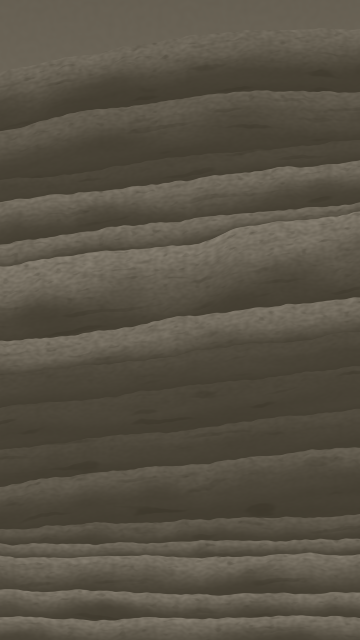
A WebGL 2 fragment shader for this texture:

```glsl
#version 300 es
precision highp float;

uniform vec2 u_resolution;
out vec4 fragColor;

const int LAYERS = 16;

// Per stratum: height at the centre, brightness of the lip, depth of the lip
const vec3 STRATA[LAYERS] = vec3[LAYERS](
    vec3(0.943, 0.78, 0.042), vec3(0.846, 0.58, 0.042),
    vec3(0.753, 0.16, 0.026), vec3(0.718, 0.90, 0.036),
    vec3(0.654, 0.92, 0.034), vec3(0.628, 1.06, 0.070),
    vec3(0.502, 0.94, 0.050), vec3(0.447, 0.22, 0.028),
    vec3(0.395, 0.17, 0.026), vec3(0.330, 0.24, 0.030),
    vec3(0.273, 0.56, 0.032), vec3(0.187, 0.52, 0.022),
    vec3(0.153, 0.86, 0.019), vec3(0.130, 0.98, 0.034),
    vec3(0.074, 0.98, 0.023), vec3(0.034, 0.98, 0.025));

vec2 hashGradient(vec2 cell) {
    vec3 q = fract(cell.xyx * vec3(0.1031, 0.1030, 0.0973));
    q += dot(q, q.yzx + 33.33);
    float angle = 6.2832 * fract((q.x + q.y) * q.z);
    return vec2(cos(angle), sin(angle));
}

float gradientNoise(vec2 p) {
    vec2 cell = floor(p);
    vec2 f = p - cell;
    vec2 w = f * f * f * (f * (f * 6.0 - 15.0) + 10.0);
    vec2 e = vec2(1.0, 0.0);
    float a = dot(hashGradient(cell), f);
    float b = dot(hashGradient(cell + e.xy), f - e.xy);
    float c = dot(hashGradient(cell + e.yx), f - e.yx);
    float d = dot(hashGradient(cell + e.xx), f - e.xx);
    return mix(mix(a, b, w.x), mix(c, d, w.x), w.y);
}

// Height of the upper edge: tilt, arch, a shoulder on thick lips, and wobble
float edgeHeight(vec3 stratum, float u, float x, float seed) {
    float h = stratum.x;
    float tilt = 0.065 * smoothstep(0.12, 0.30, h) * (u - 0.5);
    float arch = 0.10 * smoothstep(0.72, 0.90, h) * (u - 0.5) * (u - 0.5);
    float shoulderAt = 0.42 + 1.6 * (h - 0.5);
    float shoulder = smoothstep(-0.09, 0.09, u - shoulderAt) - 0.5;
    float rise = 0.6 * max(stratum.z - 0.038, 0.0) * shoulder;
    float wobble = 0.010 * gradientNoise(vec2(x * 5.0, seed * 7.3))
                 + 0.004 * gradientNoise(vec2(x * 24.0, seed * 3.7))
                 + 0.002 * gradientNoise(vec2(x * 75.0, seed * 5.9));
    return h + tilt - arch + rise + wobble;
}

// Tone of a stratum at depth d under its edge
float stratumTone(vec3 stratum, float x, float d, float seed) {
    vec2 q = vec2(x, d + seed * 1.37);
    float uneven = 1.0 + 0.6 * gradientNoise(q * vec2(9.0, 14.0));
    float glow = exp(-pow(d / (stratum.z * uneven), 2.2));
    float body = 0.13 * exp(-d / 0.06) - 0.01;
    float streaks = 0.09 * gradientNoise(q * vec2(4.0, 45.0));
    float crack = smoothstep(0.28, 0.45, gradientNoise(q * vec2(11.0, 75.0)));
    float grain = 0.26 * gradientNoise(q * vec2(110.0, 210.0))
                + 0.17 * gradientNoise(q * vec2(40.0, 110.0));
    float pits = smoothstep(0.25, 0.5, gradientNoise(q * vec2(60.0, 150.0)));
    float lit = glow * stratum.y;
    float rim = 0.10 * stratum.y * exp(-d / 0.004);
    return mix(body, stratum.y, glow) + streaks + rim
         + grain * (0.10 + lit) - 0.12 * crack - 0.22 * pits * lit;
}

void main() {
    vec2 p = gl_FragCoord.xy / u_resolution.y;
    float u = gl_FragCoord.x / u_resolution.x;
    float softness = max(0.0010, 0.6 / u_resolution.y);

    // Hazy backdrop
    float tone = 0.66 + 0.9 * (1.0 - p.y) + 0.04 * gradientNoise(p * 90.0);

    // Strata from back to front, each shading the one behind it
    for (int i = 0; i < LAYERS; i++) {
        vec3 stratum = STRATA[i];
        float seed = float(i) + 1.0;
        float d = edgeHeight(stratum, u, p.x, seed) - p.y;
        float contact = i > 0 ? 0.60 * exp(min(d, 0.0) / 0.008) : 0.0;
        float surface = stratumTone(stratum, p.x, max(d, 0.0), seed);
        float cover = smoothstep(-softness, softness, d);
        float behind = mix(tone, -0.06, contact);
        tone = mix(behind, surface, cover);
    }

    vec3 shadeColor = vec3(0.270, 0.248, 0.200);
    vec3 lightColor = vec3(0.470, 0.442, 0.390);
    fragColor = vec4(mix(shadeColor, lightColor, clamp(tone, -0.15, 1.3)), 1.0);
}
```
